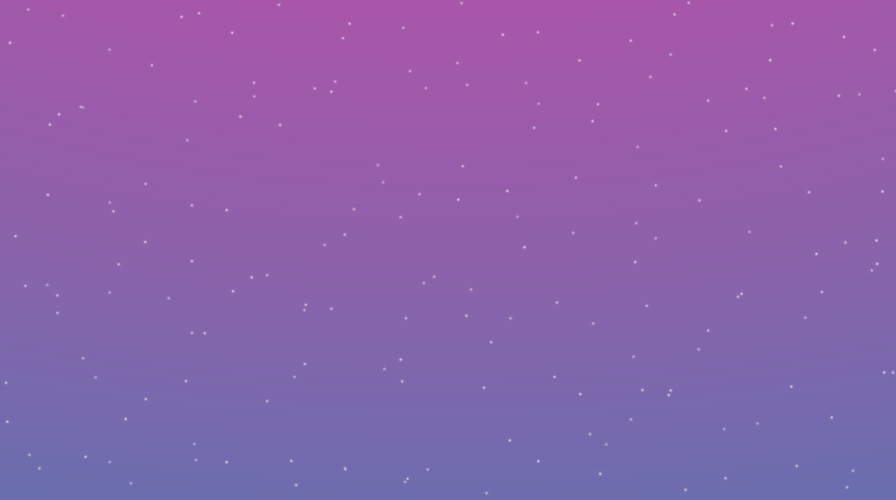
A Shadertoy shader for this background:

```glsl
const vec3 TOP_PINK = vec3(0.660, 0.335, 0.663);
const vec3 LINEAR_SHIFT = vec3(-0.170, 0.092, 0.012);  // change down the sky
const vec3 CURVED_SHIFT = vec3(-0.065, 0.000, 0.006);  // faster change near the base
const vec3 STAR_COLOR = vec3(0.93, 0.85, 0.94);
const float ARCH = 0.55;          // how far the pink glow sags at the sides
const float ARCH_FADE = 0.60;     // flattening of the arch toward the base
const float STAR_RADIUS = 0.0027; // in canvas heights
const float STAR_ROWS = 7.0;      // cells per canvas height
const int STAR_LAYERS = 2;

// Sine-free hash: cell and layer to three values in 0..1
vec3 hash33(vec3 p) {
    p = fract(p * vec3(0.1031, 0.1030, 0.0973));
    p += dot(p, p.yxz + 33.33);
    return fract((p.xxy + p.yxx) * p.zyx);
}

// Vertical gradient arched around the top centre
vec3 skyColor(vec2 uv) {
    float depth = 1.0 - uv.y;
    float side = uv.x - 0.5;
    float t = depth + ARCH * side * side * (1.0 - ARCH_FADE * depth);
    return TOP_PINK + LINEAR_SHIFT * t + CURVED_SHIFT * t * t;
}

// One soft star per cell, with neighbours so that none is cut off
float starLayer(vec2 p, float layer) {
    vec2 grid = p * STAR_ROWS + layer * vec2(17.37, 9.61);
    vec2 cell = floor(grid);
    float radius = max(STAR_RADIUS, 0.7 / iResolution.y);
    float light = 0.0;
    for (int y = -1; y <= 1; y++) {
        for (int x = -1; x <= 1; x++) {
            vec2 id = cell + vec2(x, y);
            vec3 rnd = hash33(vec3(id + 41.0, layer + 7.0));
            vec2 offset = (grid - id - rnd.xy) / STAR_ROWS;
            float glow = exp(-dot(offset, offset) / (radius * radius));
            light = max(light, glow * mix(0.55, 0.85, rnd.z));
        }
    }
    return light;
}

void mainImage(out vec4 fragColor, in vec2 fragCoord) {
    vec2 uv = fragCoord / iResolution.xy;
    vec2 p = fragCoord / iResolution.y;

    float stars = 0.0;
    for (int i = 0; i < STAR_LAYERS; i++) {
        stars = max(stars, starLayer(p, float(i)));
    }

    fragColor = vec4(mix(skyColor(uv), STAR_COLOR, stars), 1.0);
}
```
